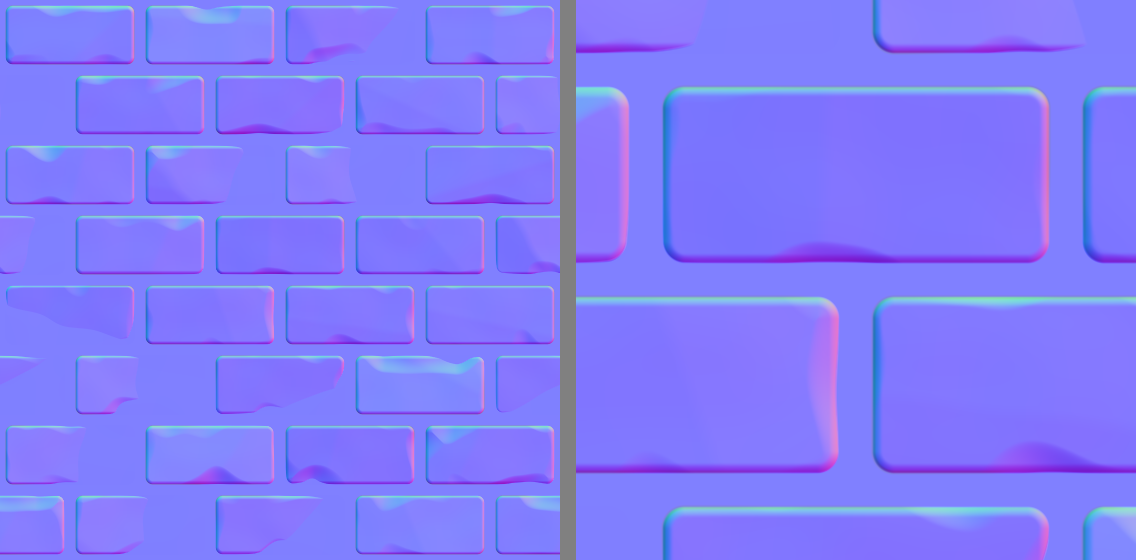
Left, the full canvas; right, a detail of the centre.
Give the GLSL for this texture map, as a WebGL 1 fragment shader.

```glsl
precision highp float;
// Tangent-space normal map of a worn brick wall, partly buried in smooth mortar.

uniform vec2 u_resolution;

// Lengths are in brick rows: one row is 1 high, one brick cell is 2 wide.
const float ROWS = 8.0;
const float COLUMNS = 4.0;
const vec2 HALF_BRICK = vec2(0.917, 0.417);
const float CORNER_RADIUS = 0.10;
const float BRICK_HEIGHT = 0.095;
const float BEVEL_NARROW = 0.032;
const float BEVEL_WIDE = 0.052;
const float BEVEL_SLOPE = 1.0;       // steepest, at the outline
const vec2 MEAN_TILT = vec2(-0.018, 0.025);
const vec2 TILT_SPREAD = vec2(0.07, 0.20);
const float CHIP_REACH = 0.60;       // reach of the edge chips into the face
const float SIDE_CHIPS = 0.6;        // chips on the short sides, relative
const float CHIP_SLOPE = 0.38;
const float CHIP_ROUNDING = 0.13;
const float CREASE_SLOPE = 0.05;
const float FACE_RELIEF = 0.012;
const float MORTAR_RELIEF = 0.005;
const float FRACTURE_SLOPE = 0.10;
const float BROKEN_LOW = 0.65;       // share of broken bricks, bottom row
const float BROKEN_HIGH = 0.25;      // share of broken bricks, top row
const float OUTLINE_WIDTH = 0.016;
const float OUTLINE_DULLNESS = 0.35;
const float SAMPLE_STEP = 0.008;

vec2 hash2(vec2 p) {
  vec3 q = fract(vec3(p.xyx) * vec3(0.1031, 0.1030, 0.0973));
  q += dot(q, q.yzx + 33.33);
  return fract((q.xx + q.yz) * q.zy);
}

vec2 direction(float angle) {
  return vec2(cos(angle), sin(angle));
}

float cornerRamp(vec2 lattice, vec2 offset) {
  float angle = 6.2832 * hash2(mod(lattice, ROWS) + 17.0).x;
  return dot(direction(angle), offset);
}

// Gradient noise, periodic over the wall.
float gradientNoise(vec2 p) {
  vec2 i = floor(p);
  vec2 f = p - i;
  vec2 u = f * f * f * (f * (f * 6.0 - 15.0) + 10.0);
  vec2 e = vec2(1.0, 0.0);
  float low = mix(cornerRamp(i, f), cornerRamp(i + e, f - e), u.x);
  float high = mix(cornerRamp(i + e.yx, f - e.yx), cornerRamp(i + 1.0, f - 1.0), u.x);
  return mix(low, high, u.y);
}

float smoothMax(float a, float b, float k) {
  float h = max(k - abs(a - b), 0.0) / k;
  return max(a, b) + 0.25 * k * h * h;
}

// Distance inward from the outline of a brick centred at zero.
float insideBrick(vec2 q) {
  vec2 d = abs(q) - HALF_BRICK + CORNER_RADIUS;
  return CORNER_RADIUS - length(max(d, 0.0)) - min(max(d.x, d.y), 0.0);
}

// Splits a wall point into a brick cell and a point about its centre.
void locate(vec2 p, out vec2 cell, out vec2 q) {
  float row = floor(p.y);
  float x = (p.x - 1.0 + mod(row, 2.0)) * 0.5;
  cell = vec2(mod(floor(x), COLUMNS), mod(row, ROWS));
  q = vec2(2.0 * fract(x) - 1.0, fract(p.y) - 0.5);
}

float brickHeight(vec2 q, vec2 cell) {
  float inside = insideBrick(q);
  vec2 lean = hash2(cell + 3.0);
  vec2 damage = hash2(cell + 41.0);
  vec2 crease = hash2(cell + 73.0);
  vec2 seed = ROWS * hash2(cell + 101.0);

  // Tilted face with a faint crease and gentle relief
  float face = BRICK_HEIGHT + dot(MEAN_TILT + (lean - 0.5) * TILT_SPREAD, q);
  float pastCrease = dot(q, direction(6.2832 * crease.x)) - 0.3 * crease.y;
  face -= CREASE_SLOPE * smoothMax(pastCrease, 0.0, 0.04);
  face += FACE_RELIEF * gradientNoise(q * 1.5 + seed);

  // Fracture plane sinking into the mortar, mostly to the lower right
  float brokenShare = mix(BROKEN_LOW, BROKEN_HIGH, cell.y / (ROWS - 1.0));
  if (damage.x < brokenShare) {
    vec2 fall = direction(mix(-1.9, 0.5, damage.y));
    float reach = mix(-0.08, 0.42, lean.x) + 0.12 * gradientNoise(q * 1.6 + seed.yx);
    face = -smoothMax(-face, FRACTURE_SLOPE * (dot(q, fall) - reach), 0.01);
  }

  // Wide soft chips that bite in from the edges, mostly above and below
  float chip = CHIP_REACH * (gradientNoise(q * 1.4 + seed + 3.7) + 0.03);
  chip *= mix(1.0, SIDE_CHIPS, smoothstep(0.5, 0.85, abs(q.x)));
  float bite = max(chip - inside, 0.0);
  face -= CHIP_SLOPE * bite * bite / (bite + CHIP_ROUNDING);

  // Narrow rounded bevel
  float bevelWidth = mix(BEVEL_NARROW, BEVEL_WIDE, crease.y);
  float bevel = max(bevelWidth - inside, 0.0);
  return face - 0.5 * BEVEL_SLOPE * bevel * bevel / bevelWidth;
}

float wallHeight(vec2 p) {
  vec2 cell, q;
  locate(p, cell, q);
  return max(MORTAR_RELIEF * gradientNoise(p), brickHeight(q, cell));
}

void main() {
  vec2 p = gl_FragCoord.xy / u_resolution * vec2(2.0 * COLUMNS, ROWS);
  vec2 e = vec2(SAMPLE_STEP, 0.0);
  vec2 slope = vec2(wallHeight(p + e) - wallHeight(p - e),
                    wallHeight(p + e.yx) - wallHeight(p - e.yx)) / (2.0 * SAMPLE_STEP);
  vec2 cell, q;
  locate(p, cell, q);
  float inside = insideBrick(q);
  slope *= smoothstep(-0.5 * OUTLINE_WIDTH, 0.5 * OUTLINE_WIDTH, inside);
  vec3 normal = normalize(vec3(-slope, 1.0));

  // Thin dull line where a brick stands clear of the mortar
  float outline = 1.0 - smoothstep(0.0, OUTLINE_WIDTH, abs(inside));
  normal.z -= OUTLINE_DULLNESS * outline * smoothstep(0.02, 0.06, brickHeight(q, cell));
  gl_FragColor = vec4(0.5 + 0.5 * normal, 1.0);
}
```
